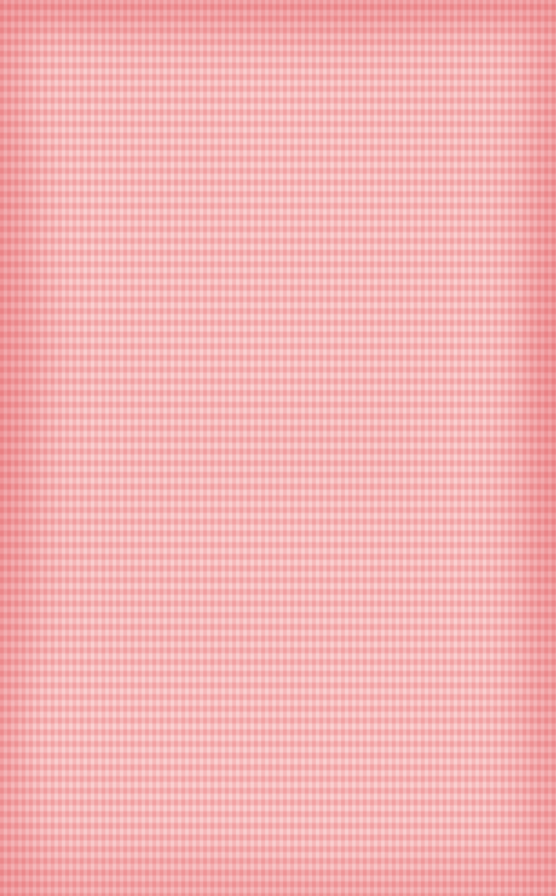
This pattern is drawn by a Shadertoy shader. Its source:

```glsl
// Fine pink gingham: soft horizontal and vertical bands overlap into woven tones.
// Bands are repeated with fract; uneven rosy shading gathers along the borders,
// and hashed noise gives the cloth a slight variation.

#define REPEATS vec2(76.6, 76.6)
#define PHASE vec2(0.25, 0.60)
#define BAND_WIDTH vec2(0.52, 0.50)
#define BAND_WEIGHT vec2(0.46, 0.54)
#define SOFTNESS 0.12
#define LIGHT_PINK vec3(0.979, 0.812, 0.813)
#define DARK_PINK vec3(0.946, 0.628, 0.633)
#define EDGE_TINT vec3(0.962, 0.770, 0.787)
#define EDGE_REACH vec2(0.095, 0.06)
#define WEAR 0.012

float hash(vec2 p) {
    vec3 q = fract(vec3(p.xyx) * 0.1031);
    q += dot(q, q.yzx + 33.33);
    return fract((q.x + q.y) * q.z);
}

float valueNoise(vec2 p) {
    vec2 cell = floor(p);
    vec2 f = fract(p);
    f = f * f * (3.0 - 2.0 * f);
    float low = mix(hash(cell), hash(cell + vec2(1.0, 0.0)), f.x);
    float high = mix(hash(cell + vec2(0.0, 1.0)), hash(cell + vec2(1.0, 1.0)), f.x);
    return mix(low, high, f.y);
}

// Coverage of the dark bands on each axis, with pixel-aware soft edges.
vec2 bandCoverage(vec2 p, vec2 pixel) {
    vec2 fromCentre = abs(fract(p - PHASE + 0.5) - 0.5);
    vec2 soft = max(vec2(SOFTNESS), 0.5 * pixel);
    return 1.0 - smoothstep(0.5 * BAND_WIDTH - soft, 0.5 * BAND_WIDTH + soft, fromCentre);
}

// Shading that fades inward from the borders, deepest halfway up the sides.
float borderShade(vec2 uv) {
    float drift = valueNoise(uv * vec2(4.0, 7.0) + 3.7);
    vec2 reach = EDGE_REACH * (0.75 + 0.5 * drift);
    vec2 inset = min(uv, 1.0 - uv);
    vec2 fade = exp(-2.0 * inset * inset / (reach * reach));
    float sides = fade.x * mix(0.65, 1.0, exp(-12.0 * (uv.y - 0.55) * (uv.y - 0.55)));
    float ends = fade.y * mix(0.45, 0.75, uv.y);
    return 1.0 - (1.0 - 0.85 * sides) * (1.0 - ends);
}

void mainImage(out vec4 fragColor, in vec2 fragCoord) {
    vec2 uv = fragCoord / iResolution.xy;
    vec2 fromTop = vec2(uv.x, 1.0 - uv.y);
    vec2 grid = fromTop * REPEATS;

    // Woven bands
    vec2 bands = bandCoverage(grid, REPEATS / iResolution.xy);
    vec3 color = mix(LIGHT_PINK, DARK_PINK, dot(bands, BAND_WEIGHT));

    // Border shading
    color *= mix(vec3(1.0), EDGE_TINT, borderShade(uv));

    // Thread variation and broad fading
    float thread = hash(floor(grid * 2.0)) - 0.5;
    float cloud = valueNoise(uv * vec2(6.0, 10.0)) - 0.5;
    color += WEAR * (0.6 * thread + cloud) * vec3(0.4, 1.0, 1.0);

    fragColor = vec4(clamp(color, 0.0, 1.0), 1.0);
}
```
